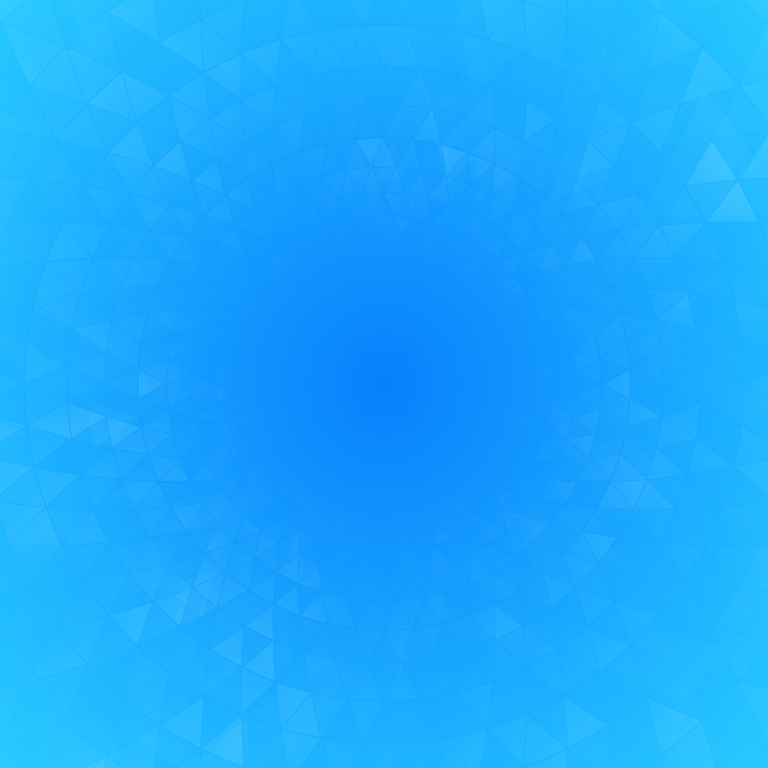
A WebGL 1 fragment shader for this background:

```glsl
precision highp float;
// Blue radial tunnel of faint triangular facets around a deep blue centre.
uniform vec2 u_resolution;

const float TAU = 6.2831853;

float hash(vec2 p) {
    vec3 q = fract(vec3(p.xyx) * 0.1031);
    q += dot(q, q.yzx + 33.33);
    return fract((q.x + q.y) * q.z);
}

float noise(vec2 p) {
    vec2 i = floor(p);
    vec2 f = fract(p);
    f = f * f * (3.0 - 2.0 * f);
    return mix(mix(hash(i), hash(i + vec2(1.0, 0.0)), f.x),
               mix(hash(i + vec2(0.0, 1.0)), hash(i + 1.0), f.x), f.y);
}

// Triangles on a log-polar grid: x is the facet brightness, y the seam strength.
vec2 facets(float angle, float radius, float count, float seed, float pixel) {
    float rowScale = count / TAU * 0.92;
    float row = log(radius) * rowScale + 80.0;
    vec2 grid = vec2(angle / TAU * count - 0.5 * row, row);
    vec2 cell = floor(grid);
    vec2 f = fract(grid);
    float flipped = step(1.0, f.x + f.y);
    vec2 t = mix(f, 1.0 - f, flipped);

    // Distance to the nearest side, in canvas units
    float side = min(min(t.x, t.y), 1.0 - t.x - t.y) * radius / rowScale;
    float inside = smoothstep(0.0, 1.3 * pixel, side);

    vec2 id = vec2(mod(cell.x, count), cell.y) + seed;
    float pick = hash(id + flipped * 57.0);
    float shade = mix(0.45, 1.0, mix(f.x, f.y, hash(id + 19.0)));
    return vec2(pick * pick * shade * inside, 1.0 - inside);
}

void main() {
    float pixel = 1.0 / min(u_resolution.x, u_resolution.y);
    vec2 p = (gl_FragCoord.xy - 0.5 * u_resolution) * pixel;
    float radius = max(length(p), 0.001);
    float angle = atan(p.y, p.x);

    // Radial base, slightly darker toward the top and bottom
    float depth = length(p * vec2(1.0, 0.96));
    vec3 color = vec3(0.03, 0.505, 0.99) + vec3(0.175, 0.41, 0.02) * depth;
    color.g -= 0.006 * (1.0 - smoothstep(0.044, 0.048, radius));

    // Seven loose clusters of brighter facets
    float clusters = 0.5 + 0.5 * cos(7.0 * (angle - 0.58));
    float patches = smoothstep(0.2, 0.8, noise(p * 7.0 + 13.0));
    float light = 0.35 + 0.4 * clusters + 0.6 * patches;
    float fade = smoothstep(0.13, 0.36, radius);

    // Fine and broad facet layers
    vec2 fine = facets(angle, radius, 54.0, 3.0, pixel);
    vec2 broad = facets(angle + 0.04, radius, 36.0, 41.0, pixel);
    float glow = fade * light * (0.15 * fine.x + 0.065 * broad.x);
    color = mix(color, vec3(0.62, 0.93, 1.0), glow);

    // Thin darker seams
    color -= vec3(0.008, 0.014, 0.008) * fine.y * fade;

    gl_FragColor = vec4(clamp(color, 0.0, 1.0), 1.0);
}
```
